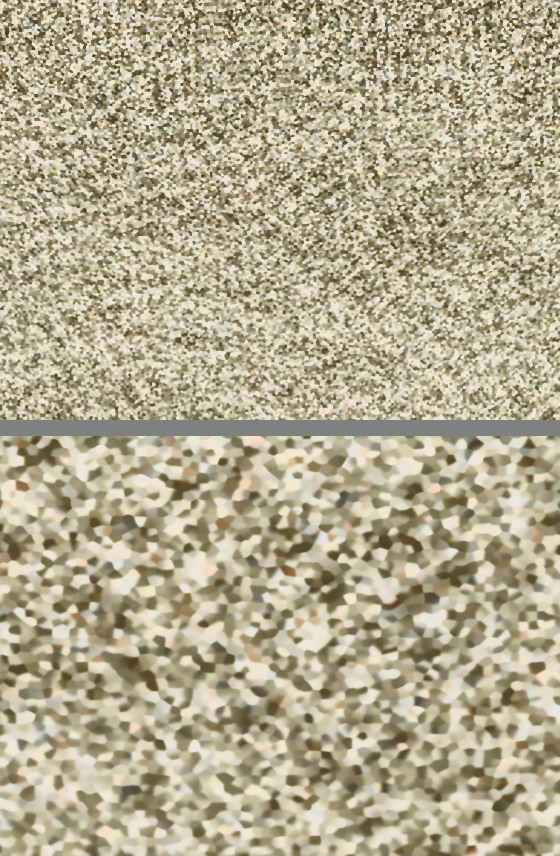
Top, the full canvas; bottom, a detail of the centre.
Write a WebGL 2 fragment shader that draws this texture.

```glsl
#version 300 es
precision highp float;
// Fine pale sand: soft jittered-cell grains, each with its own tone and tint,
// gathered in small clumps and faint drifts that follow a shallow curved flow.
// The summed tone is spread evenly over a ramp from dark umber to pale cream.

#define GRAINS 146.0        // grains per canvas height
#define JITTER 0.9          // scatter of a grain inside its cell
#define SHARP_TOP 9.0       // grain edge hardness at the top
#define SHARP_BOTTOM 5.5    // grain edge hardness at the bottom
#define STRETCH 1.25        // elongation along the flow
#define GRAIN_GAIN 1.2      // contrast between grains
#define CLUMP 0.4           // strength of small clumps
#define DRIFT 0.3           // strength of broad drifts
#define LIFT 0.09           // extra paleness toward the bottom
#define SPREAD 0.275        // typical deviation of the summed tone
#define TINT 0.1            // warm and cool variation between grains
#define FLOW_BEND 0.3       // curvature of the flow lines

uniform vec2 u_resolution;
out vec4 fragColor;

float hash(vec2 p) {
    return fract(sin(dot(p, vec2(127.1, 311.7))) * 43758.5453);
}

float valueNoise(vec2 p) {
    vec2 cell = floor(p), f = fract(p);
    f = f * f * (3.0 - 2.0 * f);
    float low = mix(hash(cell), hash(cell + vec2(1, 0)), f.x);
    float high = mix(hash(cell + vec2(0, 1)), hash(cell + vec2(1, 1)), f.x);
    return mix(low, high, f.y);
}

float fractalNoise(vec2 p) {
    float sum = 0.0, amplitude = 0.5;
    for (int i = 0; i < 4; i++) {
        sum += amplitude * valueNoise(p);
        p = mat2(1.6, 0.5, -0.5, 1.6) * p + 17.3;
        amplitude *= 0.55;
    }
    return sum / 1.01;
}

// Blended grains: x is the centred tone, yzw the tint.
vec4 grainField(vec2 p, vec2 along, float stretch, float sharpness) {
    vec2 home = floor(p);
    vec4 sum = vec4(0.0);
    float total = 0.0;
    for (int y = -1; y <= 1; y++)
    for (int x = -1; x <= 1; x++) {
        vec2 cell = home + vec2(x, y);
        vec2 scatter = vec2(hash(cell + 3.7), hash(cell + 91.3)) - 0.5;
        vec2 d = p - cell - 0.5 - JITTER * scatter;
        d = vec2(dot(d, along) / stretch, dot(d, vec2(-along.y, along.x)));
        float size = mix(0.7, 1.3, hash(cell + 57.9));
        float weight = exp(-sharpness * dot(d, d) / size);

        float tone = hash(cell + 23.1) - 0.5;
        float hue = hash(cell + 140.6);
        vec3 tint = (hue - 0.5) * vec3(0.5, 0.0, -0.7);
        tint += step(0.97, hue) * vec3(0.45, -0.35, -0.5);    // rust
        tint += step(hue, 0.05) * vec3(-0.2, 0.0, 0.3);       // blue grey
        sum += weight * vec4(tone, tint);
        total += weight;
    }
    return sum / max(total, 1e-6);
}

// Ramp stops sit at the middle of each colour's share.
vec3 sandRamp(float t) {
    vec3 c = mix(vec3(0.25, 0.20, 0.10), vec3(0.31, 0.26, 0.15), clamp(t / 0.01, 0.0, 1.0));
    c = mix(c, vec3(0.46, 0.42, 0.29), clamp((t - 0.01) / 0.05, 0.0, 1.0));
    c = mix(c, vec3(0.58, 0.54, 0.42), clamp((t - 0.06) / 0.125, 0.0, 1.0));
    c = mix(c, vec3(0.68, 0.65, 0.53), clamp((t - 0.185) / 0.195, 0.0, 1.0));
    c = mix(c, vec3(0.78, 0.75, 0.64), clamp((t - 0.38) / 0.23, 0.0, 1.0));
    c = mix(c, vec3(0.88, 0.85, 0.77), clamp((t - 0.61) / 0.255, 0.0, 1.0));
    return mix(c, vec3(0.95, 0.92, 0.85), clamp((t - 0.865) / 0.135, 0.0, 1.0));
}

void main() {
    vec2 p = gl_FragCoord.xy / u_resolution.y;

    // Flow falls on the left and rises on the right.
    float offset = p.x - 0.5 * u_resolution.x / u_resolution.y;
    vec2 along = normalize(vec2(1.0, 2.0 * FLOW_BEND * offset));
    vec2 flow = vec2(p.x, p.y - FLOW_BEND * offset * offset);
    float band = smoothstep(0.0, 0.4, p.y) * (1.0 - smoothstep(0.6, 0.95, p.y));

    // Grains, harder and more contrasting at the top.
    float sharpness = mix(SHARP_BOTTOM, SHARP_TOP, smoothstep(0.1, 0.9, p.y));
    vec4 grain = grainField(p * GRAINS, along, mix(1.05, STRETCH, band), sharpness);
    float tone = GRAIN_GAIN * grain.x * mix(0.95, 1.1, p.y);

    // Clumps, drifts and the pale lower part.
    tone += CLUMP * (valueNoise(flow * GRAINS * vec2(0.34, 0.44) + 31.0) - 0.5);
    tone += DRIFT * (fractalNoise(flow * vec2(3.5, 8.0) + 5.2) - 0.5);
    tone += LIFT * (0.5 - p.y);

    // Even out the tone, then colour it.
    float t = 1.0 / (1.0 + exp(-1.7 * tone / SPREAD));
    vec3 colour = sandRamp(t) + TINT * grain.yzw * mix(0.7, 1.1, p.y);
    fragColor = vec4(clamp(colour, 0.0, 1.0), 1.0);
}
```
